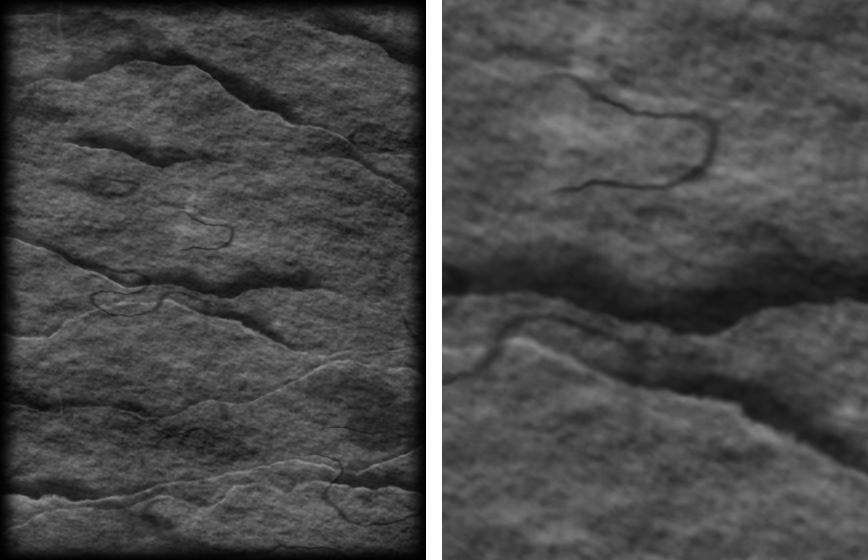
Left: the whole. Right: its middle third, enlarged.
A Shadertoy shader for this texture:

```glsl
// Dark slate rock face with jagged, lit ledges, shadowed clefts and a black vignette

float hash(vec2 p) {
    vec3 q = fract(vec3(p.xyx) * 0.1031);
    q += dot(q, q.yzx + 33.33);
    return fract((q.x + q.y) * q.z);
}

float noise(vec2 p) {
    vec2 cell = floor(p), f = fract(p);
    f = f * f * (3.0 - 2.0 * f);
    return mix(mix(hash(cell), hash(cell + vec2(1, 0)), f.x),
               mix(hash(cell + vec2(0, 1)), hash(cell + vec2(1, 1)), f.x), f.y);
}

float fbm(vec2 p) {
    float sum = 0.0, amp = 0.5;
    for (int i = 0; i < 5; i++) {
        sum += amp * noise(p);
        p = mat2(0.8, -0.6, 0.6, 0.8) * p * 2.03 + 17.3;
        amp *= 0.5;
    }
    return sum / 0.97;
}

// Rough stone height, stretched along the bedding
float relief(vec2 p) {
    return fbm(p * vec2(11.0, 19.0)) + 0.35 * fbm(p * vec2(38.0, 52.0) + 5.0);
}

// Centre line of one ledge across the face
float ledgeLine(float x, float id) {
    float tilt = mix(0.08, -0.16, smoothstep(2.0, 5.0, id));
    return 0.05 + 0.112 * id + 0.04 * (hash(vec2(id, 4.0)) - 0.5)
         + tilt * (x - 0.38)
         + 0.13 * (noise(vec2(x * 3.4, id * 7.3 + 2.0)) - 0.5)
         + 0.035 * (noise(vec2(x * 14.0, id * 3.1)) - 0.5);
}

void mainImage(out vec4 fragColor, in vec2 fragCoord) {
    vec2 p = fragCoord / iResolution.y;
    float width = iResolution.x / iResolution.y;
    vec2 bedding = mat2(0.98, 0.2, -0.2, 0.98) * p;
    vec2 ragged = p + 0.045 * (vec2(fbm(p * 13.0), fbm(p * 13.0 + 41.0)) - 0.5);

    // Broad tone, side-lit relief and fine grain
    float tone = 0.272 + 0.3 * (fbm(bedding * vec2(4.0, 7.0) + 3.0) - 0.5);
    float slope = relief(bedding) - relief(bedding + vec2(-0.0025, 0.004));
    tone += 1.0 * clamp(slope, -0.12, 0.12);
    tone += 0.07 * (noise(p * 210.0) - 0.5) + 0.05 * (noise(p * vec2(90.0, 130.0)) - 0.5);

    // Diffuse dark bands following the bedding
    float band = fbm(bedding * vec2(2.6, 9.0) + 11.0 + 0.6 * fbm(p * 18.0));
    tone *= 1.0 - 0.4 * smoothstep(0.56, 0.74, band);

    // Ledges: a thin bright lip, a lit face below, a ragged cleft above
    for (int i = 0; i < 9; i++) {
        float id = float(i);
        float d = ragged.y - ledgeLine(ragged.x, id);
        float lip = smoothstep(0.3, 0.7, noise(vec2(p.x * 6.0, id * 5.7 + 1.0)));
        float cleft = smoothstep(0.42, 0.75, noise(vec2(p.x * 4.5 + 3.0, id * 9.1)));
        float depth = 0.012 + 0.035 * cleft * (0.5 + noise(p * vec2(35.0, 20.0)));
        float shade = smoothstep(-0.001, 0.005, d) * (1.0 - smoothstep(0.25 * depth, depth, d));
        tone *= 1.0 - shade * (0.12 + 0.5 * cleft);
        float face = smoothstep(0.003, -0.003, d) * exp(min(d, 0.0) / 0.02);
        float edge = exp(-pow(d / 0.0032, 2.0));
        tone += lip * (0.045 * face + 0.11 * edge * (0.5 + noise(p * 70.0)));
    }

    // Faint pale veins and short dark fractures
    vec2 veinUv = ragged * vec2(5.0, 8.0);
    float vein = abs(noise(veinUv + 23.0) - 0.5);
    float veinMask = smoothstep(0.5, 0.75, noise(p * 7.0 + 8.0));
    tone += 0.07 * veinMask * (1.0 - smoothstep(0.0, 0.03, vein));
    float crack = abs(noise(ragged * vec2(9.0, 24.0) + 61.0) - 0.5);
    float crackMask = smoothstep(0.55, 0.8, noise(p * vec2(8.0, 12.0) + 31.0));
    tone *= 1.0 - 0.4 * crackMask * (1.0 - smoothstep(0.0, 0.07, crack));

    // Black vignette hugging the border
    vec2 border = min(p, vec2(width, 1.0) - p);
    vec2 fade = smoothstep(-0.006, 0.042, border);
    tone = clamp(tone, 0.05, 0.52) * fade.x * fade.y;

    fragColor = vec4(vec3(tone), 1.0);
}
```
